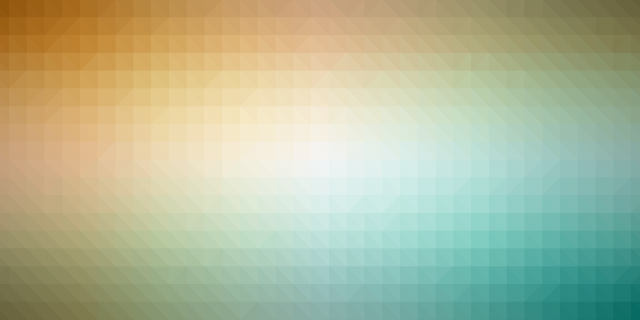
A Shadertoy shader for this background:

```glsl
// Low-poly grid of triangles, shaded from brown through white to teal.

#define ROWS 18.0                    // cells along the canvas height
#define GRID_SHIFT vec2(0.0, 0.0015) // grid offset, in canvas heights
#define FLIP_CHANCE 0.12             // share of cells with a rising diagonal
#define SAMPLES 3                    // antialiasing samples per axis

const vec3 RAMP[9] = vec3[9](
    vec3(0.549, 0.318, 0.039), vec3(0.749, 0.506, 0.176),
    vec3(0.875, 0.761, 0.490), vec3(0.965, 0.910, 0.765),
    vec3(0.961, 0.961, 0.961),
    vec3(0.780, 0.918, 0.898), vec3(0.502, 0.804, 0.757),
    vec3(0.208, 0.592, 0.561), vec3(0.004, 0.400, 0.369));

const mat3 RGB_TO_XYZ = mat3(
    0.4124, 0.2126, 0.0193,
    0.3576, 0.7152, 0.1192,
    0.1805, 0.0722, 0.9505);

float hash(vec2 p) {
    vec3 q = fract(p.xyx * 0.1031);
    q += dot(q, q.yzx + 33.33);
    return fract((q.x + q.y) * q.z);
}

// Perceptual space: the cube root of XYZ, in which Lab mixing is linear.
vec3 toPerceptual(vec3 srgb) {
    vec3 light = mix(srgb / 12.92, pow((srgb + 0.055) / 1.055, vec3(2.4)),
                     step(0.04045, srgb));
    return pow(RGB_TO_XYZ * light, vec3(1.0 / 3.0));
}

vec3 toSrgb(vec3 perceptual) {
    vec3 xyz = perceptual * perceptual * perceptual;
    vec3 light = clamp(inverse(RGB_TO_XYZ) * xyz, 0.0, 1.0);
    return mix(light * 12.92, 1.055 * pow(light, vec3(1.0 / 2.4)) - 0.055,
               step(0.0031308, light));
}

vec3 ramp(float t) {
    float position = clamp(t, 0.0, 1.0) * 8.0;
    int index = min(int(position), 7);
    return mix(toPerceptual(RAMP[index]), toPerceptual(RAMP[index + 1]),
               position - float(index));
}

// Middle of the triangle that holds a point given in cell units.
vec2 triangleMiddle(vec2 p) {
    vec2 cell = floor(p);
    vec2 local = p - cell;
    bool rising = hash(cell + 50.0) < FLIP_CHANCE;
    if (rising) local.y = 1.0 - local.y;
    vec2 middle = vec2(local.x + local.y > 1.0 ? 2.0 / 3.0 : 1.0 / 3.0);
    if (rising) middle.y = 1.0 - middle.y;
    return cell + middle;
}

// Flat triangle colour: an even mix of a horizontal and a vertical ramp.
vec3 shade(vec2 pixel) {
    // The horizontal centre of the canvas falls in the middle of a cell.
    vec2 center = vec2(0.5 * iResolution.x / iResolution.y, 0.0);
    vec2 origin = center + GRID_SHIFT - vec2(0.5 / ROWS, 0.0);
    vec2 p = (pixel / iResolution.y - origin) * ROWS;
    vec2 middle = triangleMiddle(p) / ROWS + origin;
    vec2 uv = middle * iResolution.y / iResolution.xy;
    return toSrgb(mix(ramp(uv.x), ramp(1.0 - uv.y), 0.5));
}

void mainImage(out vec4 fragColor, in vec2 fragCoord) {
    // Average a small sample grid to smooth the triangle edges.
    vec3 color = vec3(0.0);
    for (int y = 0; y < SAMPLES; y++) {
        for (int x = 0; x < SAMPLES; x++) {
            vec2 offset = (vec2(x, y) + 0.5) / float(SAMPLES) - 0.5;
            color += shade(fragCoord + offset);
        }
    }
    fragColor = vec4(color / float(SAMPLES * SAMPLES), 1.0);
}
```
